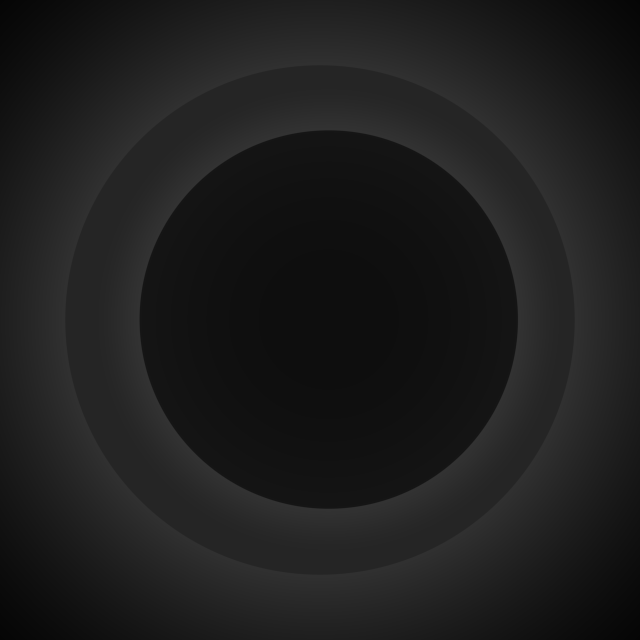
Reproduce this background procedurally as a Shadertoy shader.

```glsl
// Dark disc inside a softly lit charcoal ring, fading to black at the corners.

// Antialiased coverage of a circle, 1 inside and 0 outside.
float circleMask(float dist, float radius, float pixel) {
    return 1.0 - smoothstep(-pixel, pixel, dist - radius);
}

void mainImage(out vec4 fragColor, in vec2 fragCoord) {
    float scale = min(iResolution.x, iResolution.y);
    float pixel = 0.75 / scale;
    vec2 p = (fragCoord - 0.5 * iResolution.xy) / scale;

    float ringRadius = 0.398;
    float discRadius = 0.2956;
    float ringDist = length(p);
    float discDist = length(p - vec2(0.0137, 0.0007));

    // Halo: brightest at the ring's rim, dying out towards the corners
    float fade = clamp((ringDist - ringRadius) / 0.42, 0.0, 1.0);
    float halo = 0.19 * pow(1.0 - fade, 1.7);

    // Ring: flat grey lifted by a glow around the disc
    float glow = 1.0 - smoothstep(-0.025, 0.075, discDist - discRadius);
    float ring = 0.145 + 0.062 * glow;

    // Disc: nearly black, slightly lighter at its rim
    float rim = discDist / discRadius;
    float disc = 0.053 + 0.028 * rim * rim;

    // Layers from back to front
    float shade = mix(halo, ring, circleMask(ringDist, ringRadius, pixel));
    shade = mix(shade, disc, circleMask(discDist, discRadius, pixel));

    fragColor = vec4(vec3(shade), 1.0);
}
```
